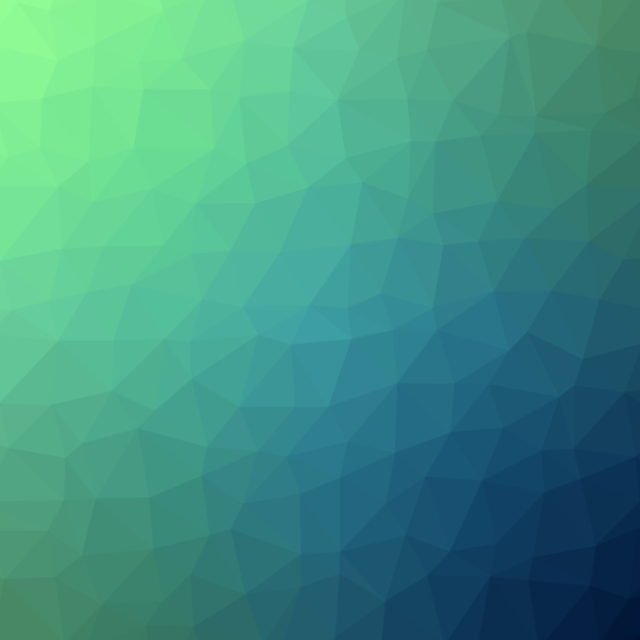
Give the GLSL for this background, as a three.js fragment shader.

```glsl
// Low-poly facets fading from bright green at the upper left to navy at the lower right.
// A jittered grid is split into triangles along the better diagonal of each quad;
// each facet takes one flat colour, blended from a ramp across and a ramp down.
varying vec2 vUv;

const float CELLS = 13.0;      // grid cells across the canvas
const float JITTER = 0.72;     // spread of the vertices, in cells
const float SOFTNESS = 0.022;  // width of the smoothed edges, in cells
const float FACET_SHADE = 0.02;

const vec3 LIME  = vec3(0.58, 1.00, 0.58);
const vec3 GREEN = vec3(0.41, 0.86, 0.575);
const vec3 TEAL  = vec3(0.24, 0.62, 0.64);
const vec3 BLUE  = vec3(0.08, 0.30, 0.44);
const vec3 NAVY  = vec3(0.00, 0.07, 0.20);

vec2 hash2(vec2 p) {
  vec3 q = fract(p.xyx * vec3(0.1031, 0.1030, 0.0973));
  q += dot(q, q.yzx + 33.33);
  return fract((q.xx + q.yz) * q.zy);
}

float cross2(vec2 a, vec2 b) {
  return a.x * b.y - a.y * b.x;
}

vec2 vertexAt(vec2 id) {
  return id + JITTER * (hash2(id + 47.0) - 0.5);
}

vec3 ramp(float t) {
  float s = clamp(t, 0.0, 1.0) * 4.0;
  vec3 c = mix(LIME, GREEN, clamp(s, 0.0, 1.0));
  c = mix(c, TEAL, clamp(s - 1.0, 0.0, 1.0));
  c = mix(c, BLUE, clamp(s - 2.0, 0.0, 1.0));
  return mix(c, NAVY, clamp(s - 3.0, 0.0, 1.0));
}

// Flat colour of a facet, read at its centroid.
vec3 facetColor(vec2 center) {
  vec2 uv = center / CELLS;
  vec3 blend = 0.5 * (ramp(uv.x) + ramp(1.0 - uv.y));
  float shade = hash2(floor(center * 19.0)).x - 0.5;
  return blend * (1.0 + FACET_SHADE * shade);
}

// Signed distance to the line a-b, positive on its left.
float edgeDistance(vec2 p, vec2 a, vec2 b) {
  return cross2(normalize(b - a), p - a);
}

// Colour weighted by coverage; the weight is in the last component.
vec4 facet(vec2 p, vec2 a, vec2 b, vec2 c) {
  float d = min(edgeDistance(p, a, b), min(edgeDistance(p, b, c), edgeDistance(p, c, a)));
  float cover = smoothstep(-SOFTNESS, SOFTNESS, d);
  return vec4(facetColor((a + b + c) / 3.0), 1.0) * cover;
}

// True when the opposite corners a and c sum to over half a turn.
bool splitsAlongAC(vec2 a, vec2 b, vec2 c, vec2 d) {
  vec2 ab = b - a, ad = d - a, cd = d - c, cb = b - c;
  return cross2(ab, ad) * dot(cd, cb) + dot(ab, ad) * cross2(cd, cb) < 0.0;
}

vec4 quad(vec2 p, vec2 id) {
  vec2 a = vertexAt(id);
  vec2 b = vertexAt(id + vec2(1.0, 0.0));
  vec2 c = vertexAt(id + vec2(1.0, 1.0));
  vec2 d = vertexAt(id + vec2(0.0, 1.0));
  if (splitsAlongAC(a, b, c, d)) {
    return facet(p, a, b, c) + facet(p, a, c, d);
  }
  return facet(p, a, b, d) + facet(p, b, c, d);
}

void main() {
  vec2 p = vUv * CELLS;
  vec2 cell = floor(p);
  vec4 sum = vec4(0.0);

  // Jittered quads may reach into the neighbouring cells.
  for (int y = -1; y <= 1; y++) {
    for (int x = -1; x <= 1; x++) {
      sum += quad(p, cell + vec2(float(x), float(y)));
    }
  }
  gl_FragColor = vec4(sum.rgb / max(sum.a, 0.001), 1.0);
}
```
